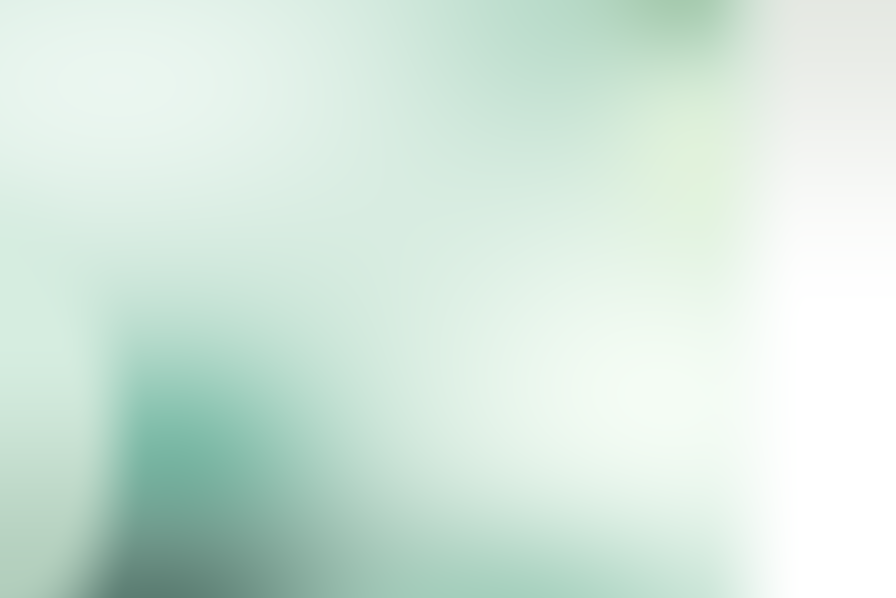
A Shadertoy shader for this background:

```glsl
#define SAGE vec3(0.79, 0.895, 0.84)
#define FROST vec3(0.92, 0.965, 0.94)
#define MIST vec3(0.70, 0.845, 0.775)
#define MOSS vec3(0.62, 0.77, 0.65)
#define MILK vec3(0.96, 0.99, 0.96)
#define LIME vec3(0.90, 0.96, 0.86)
#define TEAL vec3(0.49, 0.75, 0.67)
#define PINE vec3(0.33, 0.46, 0.42)
#define MINT vec3(0.60, 0.79, 0.71)
#define LOBE_LOW vec3(0.70, 0.81, 0.74)
#define LOBE_HIGH vec3(0.84, 0.93, 0.88)
#define HAZE vec3(0.89, 0.905, 0.88)

// Elliptical Gaussian falloff, 1 at the centre
float glow(vec2 p, vec2 centre, vec2 radius) {
    vec2 d = (p - centre) / radius;
    return exp(-dot(d, d));
}

void mainImage(out vec4 fragColor, in vec2 fragCoord) {
    vec2 p = fragCoord / iResolution.xy;
    vec3 color = SAGE;

    // Pale upper left, cool shade along the top
    color = mix(color, FROST, glow(p, vec2(0.13, 0.86), vec2(0.36, 0.30)));
    color = mix(color, MIST, 0.85 * glow(p, vec2(0.65, 1.0), vec2(0.17, 0.28)));

    // Broad light right of the centre, with a leafy tint above it
    color = mix(color, MILK, glow(p, vec2(0.74, 0.33), vec2(0.30, 0.38)));
    color = mix(color, LIME, 0.75 * glow(p, vec2(0.78, 0.74), vec2(0.10, 0.20)));
    color = mix(color, MOSS, 0.85 * glow(p, vec2(0.76, 1.03), vec2(0.09, 0.12)));

    // Teal shadow, deepening toward the lower edge
    color = mix(color, TEAL, glow(p, vec2(0.19, 0.22), vec2(0.16, 0.20)));
    color = mix(color, PINE, glow(p, vec2(0.18, -0.04), vec2(0.24, 0.20)));
    color = mix(color, MINT, 0.85 * glow(p, vec2(0.56, -0.05), vec2(0.22, 0.17)));

    // Soft-edged lobe on the left side
    float lobeDistance = length((p - vec2(0.0, 0.27)) / vec2(0.125, 0.36));
    vec3 lobeColor = mix(LOBE_LOW, LOBE_HIGH, smoothstep(0.0, 0.45, p.y));
    color = mix(color, lobeColor, 1.0 - smoothstep(0.65, 1.35, lobeDistance));

    // Bright curtain on the right, hazier toward the top
    vec3 curtain = mix(vec3(1.0), HAZE, smoothstep(0.45, 1.1, p.y));
    color = mix(color, curtain, smoothstep(0.78, 0.90, p.x));

    fragColor = vec4(color, 1.0);
}
```
